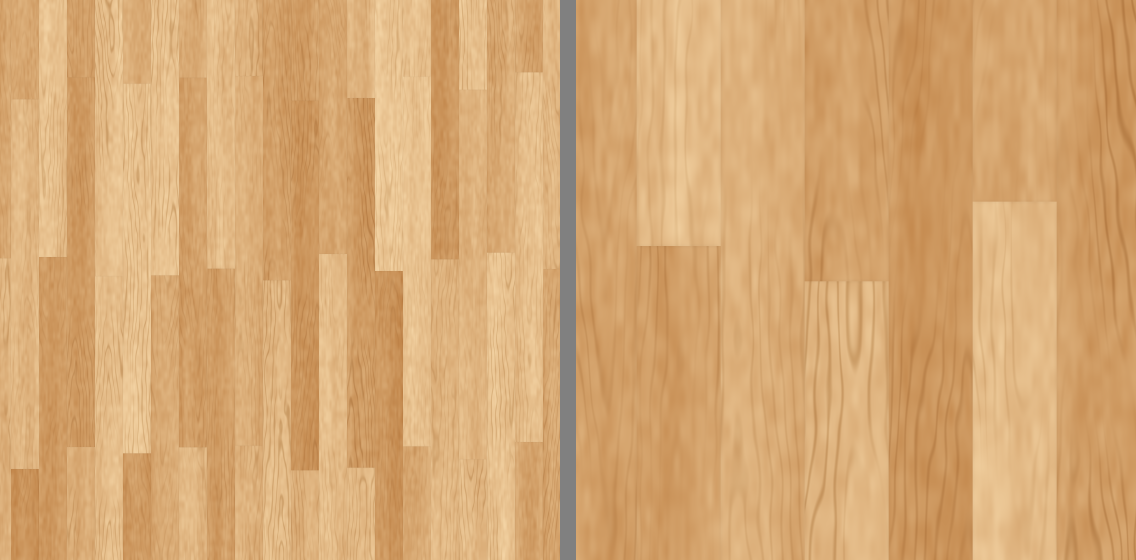
Left: the whole. Right: its middle third, enlarged.
Write a Shadertoy shader that draws this texture.

```glsl
// Strip parquet: twenty columns of upright wooden staves, with the end joints
// of every other column shifted by half a stave. Each stave draws its own tone,
// arched growth rings and short fibres from hashed seeds.

float hash(vec2 p) {
    return fract(sin(dot(p, vec2(127.1, 311.7))) * 43758.5453);
}

float noise(vec2 p) {
    vec2 i = floor(p), f = fract(p);
    f = f * f * (3.0 - 2.0 * f);
    return mix(mix(hash(i), hash(i + vec2(1, 0)), f.x),
               mix(hash(i + vec2(0, 1)), hash(i + vec2(1, 1)), f.x), f.y);
}

vec3 parquet(vec2 p) {
    // Stave layout: u runs across the stave from -0.5 to 0.5, v along it
    float x = p.x * 20.0 - 0.39;
    float column = floor(x);
    float u = x - column - 0.5;
    float joint = 0.19 + 0.335 * mod(column, 2.0) + 0.06 * (hash(vec2(column, 3.0)) - 0.5);
    float y = (p.y - joint) / 0.66;
    float v = fract(y);
    vec2 id = vec2(column, floor(y));
    float seed = 60.0 * hash(id + 7.3);

    // Base tone with soft lengthwise streaks
    float streak = noise(vec2(u * 3.5 + seed, v * 2.0 + seed)) - 0.5;
    float tone = 0.01 + 1.02 * hash(id + 1.7) + 0.36 * streak;

    // Growth rings: tall arches around a wandering heart line
    float heart = u - 0.8 * (hash(id + 4.1) - 0.5) + 0.3 * (noise(vec2(seed, v * 4.0)) - 0.5);
    float slope = mix(-9.0, 9.0, hash(id + 9.2));
    float warp = noise(vec2(u * 3.0 + seed, v * 8.0)) + 0.35 * noise(vec2(u * 7.0, v * 24.0 + seed));
    float rings = 7.5 * sqrt(heart * heart + 0.008) + slope * v + 1.4 * warp;
    float line = smoothstep(0.3, 0.5, abs(fract(rings) - 0.5));
    float patches = smoothstep(0.15, 0.7, noise(vec2(u * 2.0 - seed, v * 6.0 + seed)));
    float grain = line * patches * mix(0.25, 1.0, hash(id + 5.6));

    // Fine fibres and pores
    float fibre = noise(vec2(p.x * 300.0, p.y * 55.0 + seed)) - 0.5;
    float pore = noise(vec2(p.x * 190.0 + seed, p.y * 100.0)) - 0.5;
    tone += 0.3 * fibre + 0.22 * pore;

    vec3 wood = mix(vec3(0.795, 0.58, 0.355), vec3(0.92, 0.775, 0.58), tone);
    wood *= mix(vec3(1.0), vec3(0.89, 0.835, 0.75), grain);

    // Faint seams along the sides and at the ends
    float side = smoothstep(0.46, 0.5, abs(u));
    float end = smoothstep(0.497, 0.5, abs(v - 0.5));
    return wood * (1.0 - 0.02 * max(side, end));
}

void mainImage(out vec4 fragColor, in vec2 fragCoord) {
    // Average a 3 by 3 grid inside the pixel to smooth every edge
    vec3 color = vec3(0.0);
    for (int i = 0; i < 9; i++) {
        vec2 offset = (vec2(i % 3, i / 3) - 1.0) / 3.0;
        color += parquet((fragCoord + offset) / iResolution.xy);
    }
    fragColor = vec4(color / 9.0, 1.0);
}
```
